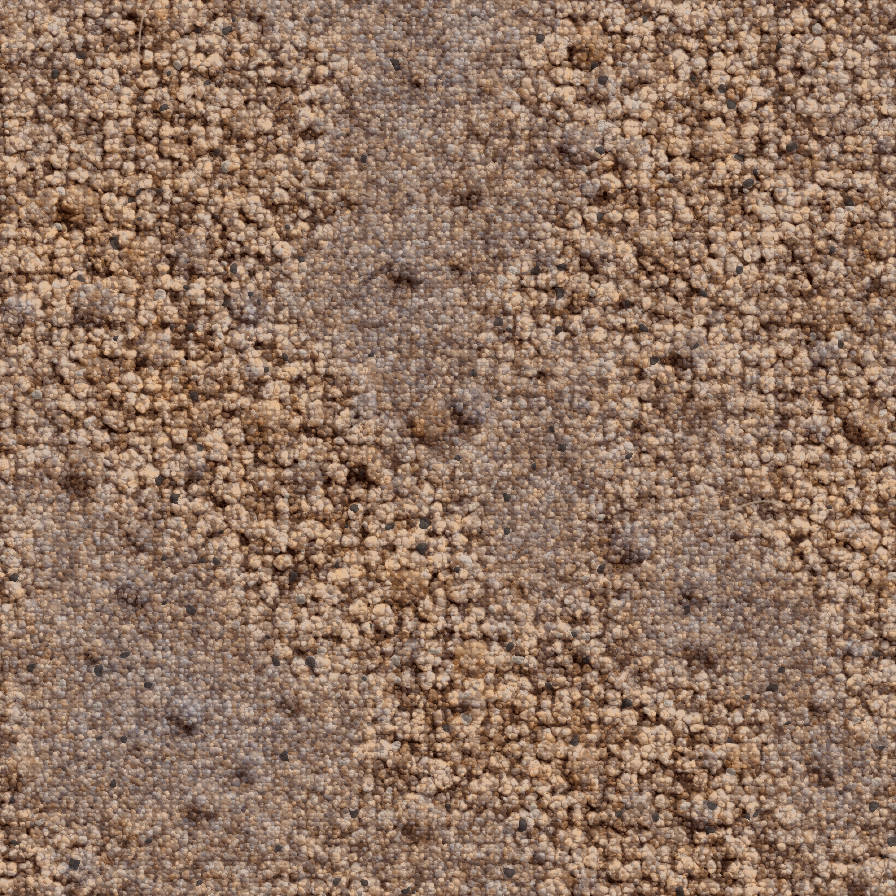
A Shadertoy shader for this texture:

```glsl
// Layer sizes in cells per canvas height
const float CLOD_SCALE = 16.0;
const float CRUMB_SCALE = 52.0;
const float BIT_SCALE = 105.0;
const float GRAIN_SCALE = 205.0;

// Lighting and tone
const vec2 LIGHT_DIR = vec2(0.45, 0.89);
const float SHADOW_STEP = 0.009;
const float BASE_TONE = 0.63;
const float RELIEF_GAIN = 0.23;
const float CAVITY_GAIN = 0.31;
const float CAVITY_MEAN = 0.45;
const float GRAIN_GAIN = 0.46;
const float SHADOW_GAIN = 0.25;
const float PATCH_GAIN = 0.18;

// Colours
const vec3 DEEP_SOIL = vec3(0.17, 0.085, 0.05);
const vec3 MID_SOIL = vec3(0.44, 0.32, 0.25);
const vec3 DRY_SOIL = vec3(0.78, 0.67, 0.58);
const vec3 WARM_SHIFT = vec3(0.07, -0.005, -0.09);
const vec3 QUARTZ = vec3(0.84, 0.80, 0.77);
const vec3 CHARCOAL = vec3(0.17, 0.14, 0.14);
const vec3 FIBRE = vec3(0.70, 0.61, 0.53);

const int FIBRES = 4;

vec4 hash4(vec2 p) {
    vec4 q = fract(p.xyxy * vec4(0.1031, 0.1030, 0.0973, 0.1099));
    q += dot(q, q.wzxy + 33.33);
    return fract((q.xxyz + q.yzzw) * q.zywx);
}

vec2 gradientAt(vec2 cell) {
    return 2.4 * hash4(cell).xy - 1.2;
}

float gradientNoise(vec2 p) {
    vec2 i = floor(p), f = fract(p);
    vec2 u = f * f * (3.0 - 2.0 * f);
    vec2 e = vec2(0.0, 1.0);
    float low = mix(dot(gradientAt(i), f), dot(gradientAt(i + e.yx), f - e.yx), u.x);
    float high = mix(dot(gradientAt(i + e.xy), f - e.xy), dot(gradientAt(i + e.yy), f - e.yy), u.x);
    return mix(low, high, u.y);
}

// Scattered domes: height in cells, random value, offset from the top in radii
vec4 domes(vec2 p, vec2 radii, float fill, float seed) {
    vec2 cell = floor(p - 0.5);
    vec4 best = vec4(0.0, 0.35, 0.0, 0.0);
    for (int i = 0; i < 4; i++) {
        vec2 c = cell + vec2(i & 1, i >> 1);
        vec4 k = hash4(c + seed);
        float radius = mix(radii.x, radii.y, k.z);
        vec2 d = (p - c - 0.2 - 0.6 * k.xy) / radius;
        float h = radius * (1.0 - dot(d, d));
        if (k.w < fill && h > best.x) best = vec4(h, k.w / fill, d);
    }
    return best;
}

vec4 clods(vec2 p) { return domes(p * CLOD_SCALE, vec2(0.14, 0.42), 0.42, 11.0); }

vec4 crumbs(vec2 p) { return domes(p * CRUMB_SCALE, vec2(0.32, 0.7), 0.92, 131.0); }

// Slope of a dome towards the light, faded at its rim
float slope(vec4 dome) {
    return 2.0 * dot(dome.zw, LIGHT_DIR) * smoothstep(0.0, 0.1, dome.x);
}

// Thin curved roots, returned as coverage
float fibres(vec2 p) {
    float cover = 0.0;
    for (int i = 0; i < FIBRES; i++) {
        vec4 k = hash4(vec2(i, 5.0));
        float a = 6.2832 * k.z, span = mix(0.03, 0.08, k.w);
        vec2 d = mat2(cos(a), -sin(a), sin(a), cos(a)) * (p - k.xy);
        float bend = 0.006 * sin(d.x * 55.0 + a);
        float body = 1.0 - smoothstep(0.0005, 0.0019, abs(d.y - bend));
        cover = max(cover, body * (1.0 - smoothstep(span * 0.7, span, abs(d.x))));
    }
    return cover;
}

vec3 soilColour(vec2 p) {
    // Smooth patches carry weaker crumbs
    float patches = gradientNoise(p * 3.2 + 4.0) + 0.5 * gradientNoise(p * 8.0 + 19.0);
    float rough = mix(0.3, 1.1, smoothstep(-0.4, 0.2, patches));

    // Stacked layers, from clods down to grains
    vec2 q = p + 0.0045 * vec2(gradientNoise(p * 85.0), gradientNoise(p * 85.0 + 37.0));
    vec4 clod = clods(q), crumb = crumbs(q);
    vec4 bit = domes(q * BIT_SCALE, vec2(0.32, 0.7), 0.96, 277.0);
    vec4 grain = domes(p * GRAIN_SCALE, vec2(0.35, 0.7), 1.0, 419.0);
    float clodMask = smoothstep(0.0, 0.08, clod.x);
    float crumbAmount = rough * (1.0 - 0.6 * clodMask);
    float bitAmount = mix(0.5, 1.0, crumbAmount);

    // Relief, crevices and cast shadow
    float tilt = 0.65 * slope(clod) + 0.7 * crumbAmount * slope(crumb)
        + 0.65 * bitAmount * slope(bit) + 0.5 * slope(grain);
    float relief = tilt / sqrt(1.0 + tilt * tilt);
    float cavity = crumbAmount * (smoothstep(0.0, 0.28, crumb.x) - CAVITY_MEAN)
        + bitAmount * (smoothstep(0.0, 0.28, bit.x) - CAVITY_MEAN);
    vec2 ahead = q + LIGHT_DIR * SHADOW_STEP;
    float rise = (clods(ahead).x - clod.x) / CLOD_SCALE
        + 0.7 * rough * (crumbs(ahead).x - crumb.x) / CRUMB_SCALE;
    float shadow = smoothstep(0.1, 0.9, rise / SHADOW_STEP);

    // Tone along the ramp from deep to dry soil
    float grainTone = mix(0.35, grain.y, smoothstep(0.0, 0.2, grain.x));
    float tone = BASE_TONE + RELIEF_GAIN * relief + CAVITY_GAIN * cavity
        - SHADOW_GAIN * shadow + GRAIN_GAIN * (grainTone - 0.45)
        + PATCH_GAIN * gradientNoise(p * 14.0 + 80.0);
    tone = clamp(tone, -0.12, 1.1);
    vec3 colour = tone < 0.43 ? mix(DEEP_SOIL, MID_SOIL, tone / 0.43)
        : mix(MID_SOIL, DRY_SOIL, (tone - 0.43) / 0.57);

    // Ochre and grey tints, then rare mineral flecks and roots
    float warmth = 0.8 * (fract(grain.y * 13.0) - 0.5) + 0.6 * (bit.y - 0.5)
        + 0.5 * patches + 0.7 * clodMask * (clod.y - 0.6);
    colour += WARM_SHIFT * warmth * smoothstep(-0.1, 0.5, tone);
    float fleck = 0.7 * smoothstep(0.05, 0.2, bit.x);
    float light = 0.75 + 0.25 * relief;
    colour = mix(colour, QUARTZ * light, fleck * step(0.988, bit.y));
    colour = mix(colour, CHARCOAL * light, fleck * step(bit.y, 0.015));
    return mix(colour, FIBRE, 0.75 * fibres(p));
}

void mainImage(out vec4 fragColor, in vec2 fragCoord) {
    vec3 colour = soilColour(fragCoord / iResolution.y);
    fragColor = vec4(clamp(colour, 0.0, 1.0), 1.0);
}
```
